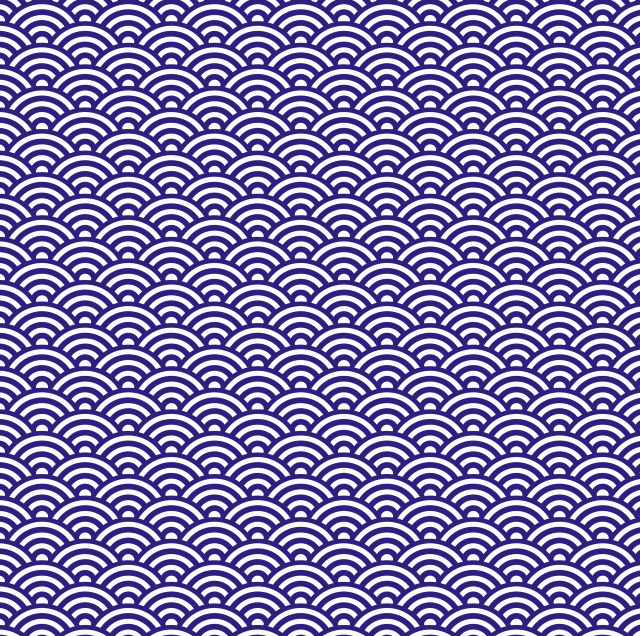
A WebGL 2 fragment shader for this pattern:

```glsl
#version 300 es
precision highp float;
// Overlapping wave scales: staggered rows of discs with concentric white bands,
// each lower row laid over the one above it. Every pixel blends the few discs
// that can reach it, from back to front.

uniform vec2 u_resolution;
out vec4 fragColor;

const vec3 INDIGO = vec3(0.18, 0.12, 0.49);
const vec3 WHITE = vec3(0.99, 0.98, 0.99);

const float COLUMNS = 7.42;               // scales across the canvas width
const vec2 ANCHOR = vec2(0.470, 0.590);   // centre of one scale, in canvas widths
const float ROW_STEP = 0.5;               // row spacing, in scale radii
const float BAND_STEP = 0.25;             // spacing of the white bands, in radii
const float BAND_FIRST = 0.085;           // middle of the innermost band
const float BAND_HALF = 0.059;            // half the width of a white band
const float EDGE_PIXELS = 1.3;            // width of the smoothed edges

// Coverage of a shape from its signed distance (negative inside).
float coverage(float dist, float edge) {
    return 1.0 - smoothstep(-0.5 * edge, 0.5 * edge, dist);
}

// Colour of a scale at a distance from its centre; the core is a solid dome.
vec3 scaleColor(float radius, float edge) {
    float r = max(radius, BAND_FIRST) - BAND_FIRST;
    float fromBand = abs(mod(r + 0.5 * BAND_STEP, BAND_STEP) - 0.5 * BAND_STEP);
    return mix(INDIGO, WHITE, coverage(fromBand - BAND_HALF, edge));
}

void main() {
    // Two radii make one column, so neighbours in a row just touch.
    float scaleRadius = 0.5 / COLUMNS;
    vec2 p = (gl_FragCoord.xy / u_resolution.x - ANCHOR) / scaleRadius;
    float edge = EDGE_PIXELS / (u_resolution.x * scaleRadius);

    // Rows from the back (above) to the front (below).
    float nearestRow = floor(p.y / ROW_STEP);
    vec3 color = INDIGO;
    for (int i = 1; i >= -2; i--) {
        float row = nearestRow + float(i);
        float stagger = mod(row, 2.0);
        float x = mod(p.x - stagger + 1.0, 2.0) - 1.0;
        float radius = length(vec2(x, p.y - row * ROW_STEP));
        color = mix(color, scaleColor(radius, edge), coverage(radius - 1.0, edge));
    }
    fragColor = vec4(color, 1.0);
}
```
